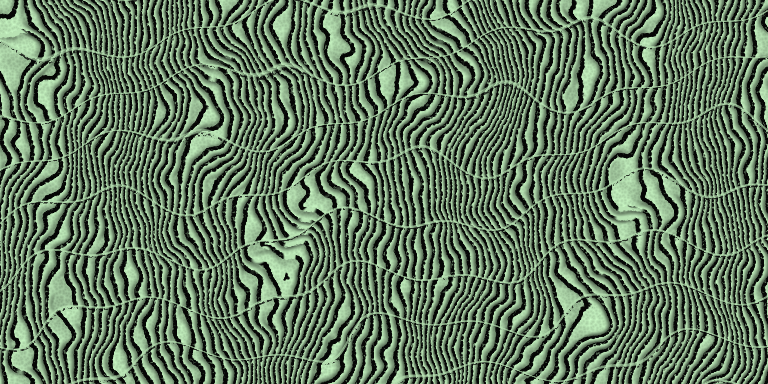
This texture is drawn by a Shadertoy shader. Its source:

```glsl
const vec3 TINT = vec3(0.81, 1.0, 0.79);
const float BLACK = 0.025;
const float SHEEN = 0.89;         // lit edge of a terrace
const float DENSE_TONE = 0.36;    // far edge of a narrow terrace
const float OPEN_TONE = 0.73;     // far edge of a wide terrace
const float SLOPE = 46.0;         // terraces per canvas height
const float RELIEF = 2.7;         // bending of the terraces
const float RELIEF_SCALE = 7.0;
const float LINE_SHARE = 0.38;    // shadow width relative to a terrace
const float LINE_MAX = 0.0115;    // widest shadow
const float ROWS = 7.0;           // seams per canvas height
const float SEAM_WIDTH = 0.0045;
const float GRAIN_SCALE = 125.0;
const vec2 LIGHT = vec2(0.92, -0.39);

vec2 hash2(vec2 p) {
    vec3 q = fract(p.xyx * vec3(0.1031, 0.1030, 0.0973));
    q += dot(q, q.yzx + 33.33);
    return fract((q.xx + q.yz) * q.zy);
}

// Distance to the nearest scattered point
float cellular(vec2 p) {
    vec2 cell = floor(p);
    float nearest = 2.0;
    for (int y = -1; y <= 1; y++) {
        for (int x = -1; x <= 1; x++) {
            vec2 id = cell + vec2(x, y);
            nearest = min(nearest, length(id + hash2(id) - p));
        }
    }
    return nearest;
}

// Layered, rotated and mutually bent sines
float waves(vec2 p) {
    const mat2 TURN = mat2(0.8, 0.6, -0.6, 0.8);
    float sum = 0.0;
    float amp = 1.0;
    for (int i = 0; i < 5; i++) {
        p = TURN * p + vec2(2.7, 5.3);
        sum += amp * sin(p.x + 1.2 * sin(0.73 * p.y + float(i)))
                   * cos(0.9 * p.y + 0.8 * sin(0.61 * p.x));
        p *= 1.7;
        amp *= 0.53;
    }
    return sum;
}

float terrain(vec2 p) {
    return SLOPE * p.x + RELIEF * waves(p * RELIEF_SCALE);
}

// Gently rising, wavy rows
float rowField(vec2 p) {
    return ROWS * (p.y - 0.13 * p.x)
         + 0.28 * sin(9.0 * p.x + 3.0 * sin(4.0 * p.y))
         + 0.13 * sin(23.0 * p.x + 7.0 * p.y);
}

void mainImage(out vec4 fragColor, in vec2 fragCoord) {
    vec2 p = fragCoord / iResolution.y;
    float pixel = 1.0 / iResolution.y;
    float grain = cellular(p * GRAIN_SCALE);

    // Terrain slope and terrace width
    vec2 e = vec2(0.001, 0.0);
    float h = terrain(p);
    vec2 grad = vec2(terrain(p + e.xy) - h, terrain(p + e.yx) - h) / e.x;
    float steepness = max(length(grad), 5.0);
    float spacing = 1.0 / steepness;
    float facing = dot(grad, LIGHT) / steepness;

    // Each row shifts its terraces a little
    float row = rowField(p);
    float shift = 0.7 * hash2(vec2(floor(row), 4.0)).x;
    float jitter = (grain - 0.45) * min(0.0035 * steepness, 0.3);
    float level = h + shift + jitter;
    float offset = (fract(level) - 0.5) * spacing;
    float along = fract(level - 0.5);

    // Terrace tops fade away from their lit edge
    float openness = smoothstep(0.016, 0.05, spacing);
    float farTone = mix(DENSE_TONE, OPEN_TONE, openness);
    float tone = mix(SHEEN, farTone, smoothstep(0.2, 0.85, along));
    tone += (grain - 0.45) * 0.16;

    // Shadows on steps facing away, glints on the others
    float halfLine = 0.5 * min(LINE_SHARE * spacing, LINE_MAX);
    float line = 1.0 - smoothstep(halfLine - 0.6 * pixel,
                                  halfLine + 0.6 * pixel, abs(offset));
    float shaded = smoothstep(-0.25, 0.1, facing);
    float bead = 1.0 - 0.55 * (1.0 - openness) * smoothstep(0.55, 0.8, grain);
    tone = mix(tone, mix(SHEEN, BLACK, shaded), line * bead);

    // Thin bright seams with a broken shadow beneath
    float seam = (fract(row + 0.5) - 0.5) / ROWS;
    float ridge = 1.0 - smoothstep(0.3 * SEAM_WIDTH,
                                   0.3 * SEAM_WIDTH + pixel, abs(seam));
    float under = 1.0 - smoothstep(0.3 * SEAM_WIDTH, 0.3 * SEAM_WIDTH + pixel,
                                   abs(seam + SEAM_WIDTH));
    tone = mix(tone, BLACK, under * smoothstep(0.4, 0.6, grain) * 0.8);
    tone = mix(tone, SHEEN, ridge * 0.65);

    fragColor = vec4(TINT * clamp(tone, 0.0, 1.0), 1.0);
}
```
